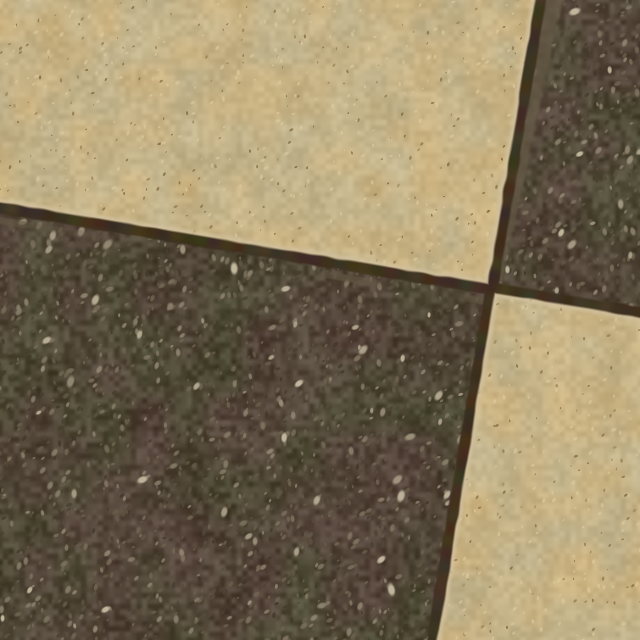
A Shadertoy shader for this texture:

```glsl
// Tilted checkerboard of cream and dark speckled floor tiles with worn joints.
#define CROSSING vec2(0.768, 0.549) // where four tiles meet
#define TILT 0.165                  // grid rotation in radians
#define TILE 1.0                    // tile side
#define JOINT 0.008                 // half width of the joint
#define CHIP_SCALE 62.0             // large chip cells per unit
#define GRAIN_SCALE 115.0           // fine grain cells per unit
#define CREAM vec3(0.775, 0.70, 0.525)
#define DARK vec3(0.315, 0.275, 0.215)
#define JOINT_COLOR vec3(0.245, 0.195, 0.125)
#define WORN_COLOR vec3(0.385, 0.34, 0.265)
#define CHIP_COLOR vec3(0.54, 0.495, 0.415)

// Integer hash: three random values per cell and seed
vec3 hash3(vec2 cell, int seed) {
    uvec3 v = uvec3(ivec3(ivec2(floor(cell)), seed)) * 1664525u + 1013904223u;
    for (int i = 0; i < 2; i++) {
        v.x += v.y * v.z;
        v.y += v.z * v.x;
        v.z += v.x * v.y;
        v ^= v >> 16u;
    }
    return vec3(v >> 8u) / float(0xffffffu);
}

// Smooth value noise, one independent value per channel
vec3 noise3(vec2 p, int seed) {
    vec2 i = floor(p), f = fract(p);
    f = f * f * (3.0 - 2.0 * f);
    vec3 low = mix(hash3(i, seed), hash3(i + vec2(1, 0), seed), f.x);
    vec3 high = mix(hash3(i + vec2(0, 1), seed), hash3(i + vec2(1, 1), seed), f.x);
    return mix(low, high, f.y);
}

mat2 rotation(float a) {
    return mat2(cos(a), sin(a), -sin(a), cos(a));
}

// Scattered oval chips: x = coverage, y = random tone
vec2 chips(vec2 p, float density, float size, int seed) {
    vec2 cell = floor(p), result = vec2(0.0);
    for (int y = -1; y <= 1; y++)
    for (int x = -1; x <= 1; x++) {
        vec2 c = cell + vec2(x, y);
        vec3 place = hash3(c, seed), kind = hash3(c, seed + 1);
        vec2 d = rotation(0.5 + 1.6 * (place.z - 0.5)) * (p - c - place.xy);
        float radius = size * mix(0.5, 1.2, kind.y);
        float r = length(d * vec2(1.7, 1.0)) / radius;
        float cover = (1.0 - smoothstep(0.5, 1.25, r)) * step(kind.x, density);
        if (cover > result.x) result = vec2(cover, kind.z);
    }
    return result;
}

vec3 creamTile(vec2 p) {
    vec3 grain = noise3(p * GRAIN_SCALE, 11), cloud = noise3(p * 24.0, 12);
    vec3 color = CREAM + 0.075 * (grain.x - 0.5) + 0.05 * (cloud.x - 0.5);
    color += vec3(0.02, -0.005, -0.03) * (cloud.y - 0.5) * 2.0;
    // Small brown pits and pale flecks
    vec2 pit = chips(p * CHIP_SCALE, 0.2, 0.2, 21);
    color = mix(color, mix(vec3(0.50, 0.40, 0.23), vec3(0.67, 0.57, 0.40), pit.y), pit.x * 0.8);
    vec2 fleck = chips(p * CHIP_SCALE, 0.2, 0.25, 31);
    return mix(color, vec3(0.87, 0.80, 0.63), fleck.x * 0.6);
}

vec3 darkTile(vec2 p) {
    vec3 grain = noise3(p * GRAIN_SCALE, 41), cloud = noise3(p * 17.0, 42);
    vec3 color = DARK + 0.14 * (grain.x - 0.5) + 0.05 * (cloud.x - 0.5);
    color += vec3(0.02, -0.01, 0.015) * (cloud.y - 0.5) * 2.0;
    // Dim dense chips below, sparse bright chips above
    vec2 dim = chips(p * CHIP_SCALE * 1.3, 0.5, 0.42, 51);
    color = mix(color, mix(vec3(0.24, 0.205, 0.15), vec3(0.47, 0.43, 0.345), dim.y), dim.x * 0.75);
    vec2 mid = chips(p * CHIP_SCALE, 0.17, 0.38, 61);
    color = mix(color, CHIP_COLOR + 0.12 * (mid.y - 0.5), mid.x * 0.8);
    vec2 bright = chips(p * CHIP_SCALE * 0.6, 0.08, 0.32, 71);
    return mix(color, mix(CHIP_COLOR, vec3(0.76, 0.72, 0.62), bright.y), bright.x);
}

void mainImage(out vec4 fragColor, in vec2 fragCoord) {
    vec2 uv = fragCoord / iResolution.y;
    float pixel = 1.0 / iResolution.y;
    vec2 p = rotation(TILT) * (uv - CROSSING);

    // Tile cell and distance to its nearest, slightly ragged edge
    vec2 cell = floor(p / TILE);
    vec2 local = p - cell * TILE;
    vec2 toEdge = min(local, TILE - local);
    float ragged = 0.003 * (noise3(p * 45.0, 81).x - 0.5);
    float edge = min(toEdge.x, toEdge.y) + ragged;
    bool isCream = mod(cell.x + cell.y, 2.0) > 0.5;
    float soft = max(0.0025, pixel);

    vec3 color;
    if (isCream) {
        color = creamTile(uv);
        // Pale rim along the joint
        float rim = 1.0 - smoothstep(0.009, 0.017, edge);
        color = mix(color, vec3(0.82, 0.755, 0.62), rim * 0.75);
    } else {
        color = darkTile(uv);
        // Worn strip on the left side, wider toward the top
        float strip = 0.014 + 0.045 * local.y / TILE;
        float worn = 1.0 - smoothstep(strip - 0.004, strip + 0.004, local.x + ragged);
        color = mix(color, WORN_COLOR + 0.05 * (noise3(uv * 80.0, 82).x - 0.5), worn * 0.85);
        // Patchy scuff under the top side
        float scuff = 1.0 - smoothstep(0.003, 0.008, abs(TILE - local.y - 0.021));
        color = mix(color, WORN_COLOR, scuff * smoothstep(0.4, 0.7, noise3(p * 9.0, 83).x) * 0.7);
    }
    float width = isCream ? JOINT * 0.8 : JOINT * 1.25;
    float joint = 1.0 - smoothstep(width - soft, width + soft, edge);
    vec3 grout = JOINT_COLOR + 0.07 * (noise3(p * 50.0, 84) - 0.5);
    fragColor = vec4(mix(color, grout, joint), 1.0);
}
```
